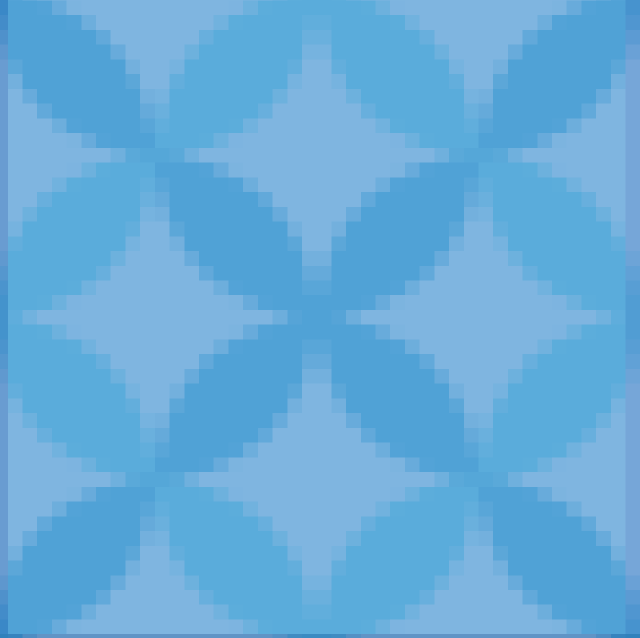
Write a Shadertoy shader that draws this pattern.

```glsl
const vec3 GROUND = vec3(0.498, 0.710, 0.878);
const vec3 PETAL_LIGHT = vec3(0.353, 0.675, 0.859);
const vec3 PETAL_DARK = vec3(0.314, 0.635, 0.839);
const vec3 LEFT_SHADE = vec3(0.085, 0.100, 0.060);
const vec3 RIGHT_SHADE = vec3(0.035, 0.060, 0.030);
const vec3 BOTTOM_SHADE = vec3(0.120, 0.130, 0.100);

const vec2 BLOCKS = vec2(43.51, 43.29);    // mosaic blocks across the canvas
const vec2 CENTER = vec2(0.4948, 0.5026);  // central petal crossing
const float CELL = 11.0;                   // blocks per petal cell
const float FRAME = 21.0;                  // blocks from the center to the border
const int BLOCK_TAPS = 4;
const int PIXEL_TAPS = 2;

// Mirrors every cell onto the unit square with a petal crossing at 0
vec2 foldCell(vec2 c) {
    return abs(mod(c + 1.0, 2.0) - 1.0);
}

// Lens where two unit circles on opposite corners overlap
bool insidePetal(vec2 q) {
    return max(distance(q, vec2(1.0, 0.0)), distance(q, vec2(0.0, 1.0))) < 1.0;
}

// Petal tone alternates between groups of two by two cells
vec3 petalColor(vec2 c) {
    vec2 group = floor((c + 1.0) * 0.5);
    return mix(PETAL_DARK, PETAL_LIGHT, mod(group.x + group.y, 2.0));
}

vec3 petalPattern(vec2 c) {
    return insidePetal(foldCell(c)) ? petalColor(c) : GROUND;
}

// Average of the pattern over one mosaic block
vec3 blockColor(vec2 block) {
    vec3 sum = vec3(0.0);
    for (int j = 0; j < BLOCK_TAPS; j++) {
        for (int i = 0; i < BLOCK_TAPS; i++) {
            vec2 offset = (vec2(i, j) + 0.5) / float(BLOCK_TAPS) - 0.5;
            sum += petalPattern((block + offset) / CELL);
        }
    }
    return sum / float(BLOCK_TAPS * BLOCK_TAPS);
}

// Darker strips along the left, right and bottom borders
vec3 borderShade(vec2 block) {
    if (block.y < -FRAME - 0.5) return BOTTOM_SHADE;
    if (block.x < -FRAME) return LEFT_SHADE;
    if (block.x > FRAME) return RIGHT_SHADE;
    return vec3(0.0);
}

vec3 mosaic(vec2 uv) {
    vec2 p = (uv - CENTER) * BLOCKS;
    // Crossings lie on column edges and on row centers
    vec2 block = vec2(floor(p.x) + 0.5, floor(p.y + 0.5));
    return blockColor(block) - borderShade(block);
}

void mainImage(out vec4 fragColor, in vec2 fragCoord) {
    // Supersample to smooth the block edges
    vec3 color = vec3(0.0);
    for (int j = 0; j < PIXEL_TAPS; j++) {
        for (int i = 0; i < PIXEL_TAPS; i++) {
            vec2 offset = (vec2(i, j) + 0.5) / float(PIXEL_TAPS) - 0.5;
            color += mosaic((fragCoord + offset) / iResolution.xy);
        }
    }
    fragColor = vec4(color / float(PIXEL_TAPS * PIXEL_TAPS), 1.0);
}
```
